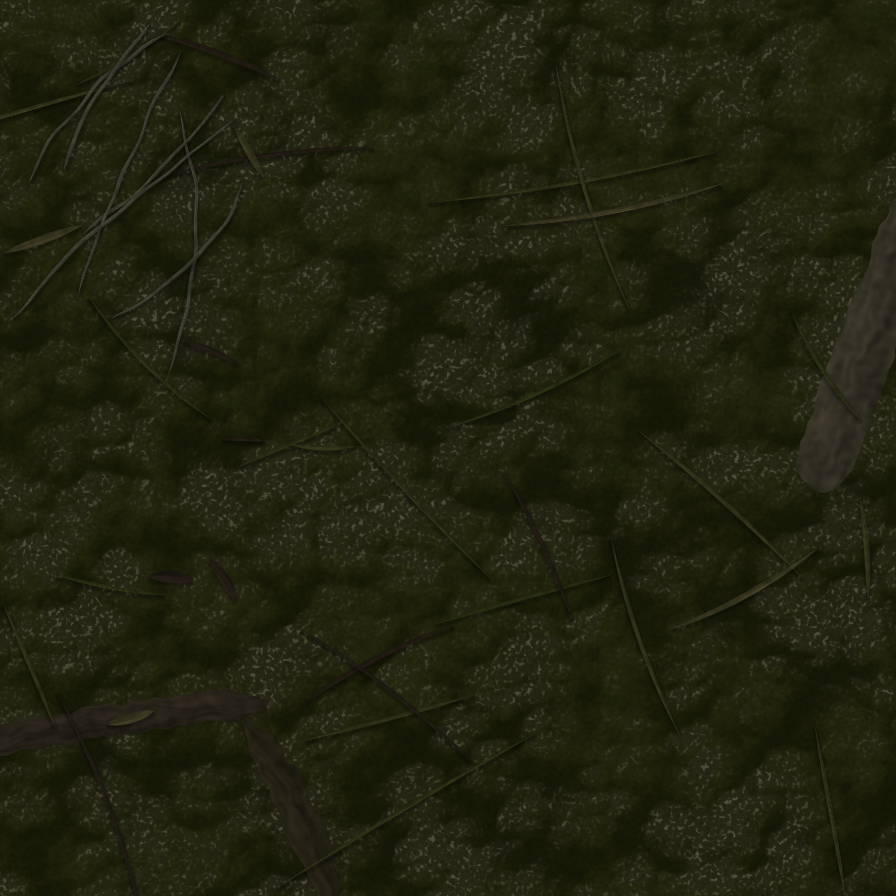
A WebGL 1 fragment shader for this texture:

```glsl
precision highp float;
// Wet, lumpy algae strewn with grass blades, pale threads and old wood.
// Smooth cellular domes are lit as a relief and glazed with fine glints;
// bent, tapering strips with soft shadows are then laid over them in loops.

uniform vec2 u_resolution;

vec2 hash2(vec2 p) {
  vec3 q = fract(p.xyx * vec3(0.1031, 0.1030, 0.0973));
  q += dot(q, q.yzx + 33.33);
  return fract((q.xx + q.yz) * q.zy);
}

float cornerSlope(vec2 cell, vec2 offset) {
  float a = 6.2832 * hash2(cell + 57.0).x;
  return dot(vec2(cos(a), sin(a)), offset);
}

// Gradient noise, roughly -0.7 to 0.7
float noise(vec2 p) {
  vec2 i = floor(p), f = fract(p);
  vec2 u = f * f * f * (f * (f * 6.0 - 15.0) + 10.0);
  vec2 e = vec2(1.0, 0.0);
  return mix(mix(cornerSlope(i, f), cornerSlope(i + e, f - e), u.x),
             mix(cornerSlope(i + e.yx, f - e.yx), cornerSlope(i + 1.0, f - 1.0), u.x), u.y);
}

float fbm(vec2 p) {
  float sum = 0.0, gain = 0.6;
  for (int i = 0; i < 4; i++) {
    sum += gain * noise(p);
    p = mat2(1.6, 1.2, -1.2, 1.6) * p + 7.3;
    gain *= 0.5;
  }
  return sum;
}

// Rounded mounds of uneven size, softly merged at the creases
float domes(vec2 p) {
  vec2 cell = floor(p);
  float sum = 0.0;
  for (int j = -1; j <= 1; j++) {
    for (int i = -1; i <= 1; i++) {
      vec2 id = cell + vec2(float(i), float(j));
      vec2 d = id + 0.1 + 0.8 * hash2(id) - p;
      sum += exp(-14.0 * (dot(d, d) + 0.2 * hash2(id + 19.0).y));
    }
  }
  return log(sum + 0.0001) / 14.0;
}

float relief(vec2 p) {
  p += 0.016 * vec2(noise(p * 11.0), noise(p * 11.0 + 31.0));
  vec2 turned = mat2(0.8, 0.6, -0.6, 0.8) * p;
  return domes(turned * 15.0) + 0.35 * domes(p * 34.0 + 5.0) + 0.05 * noise(p * 60.0);
}

vec3 algae(vec2 p) {
  float e = 0.002;
  float h = relief(p);
  vec2 slope = (vec2(relief(p + vec2(e, 0.0)), relief(p + vec2(0.0, e))) - h) / e;
  float lit = -dot(slope, vec2(-0.5, 0.87)) / 15.0;
  float patches = fbm(p * 4.0 + 3.0);
  float fuzz = fbm(p * 50.0);
  float tone = 0.68 + 0.8 * h + 0.12 * lit + 0.4 * patches + 0.3 * fuzz;
  vec3 color = mix(vec3(0.085, 0.092, 0.026), vec3(0.132, 0.142, 0.045), smoothstep(0.0, 0.6, tone));
  color = mix(color, vec3(0.165, 0.175, 0.085), smoothstep(0.5, 1.0, tone));

  // Grey film and crisp broken glints where the wet mounds face the light
  float wet = smoothstep(-0.1, 0.45, 0.22 * lit + 0.6 * h + 0.3 + 0.8 * fbm(p * 8.0 + 40.0));
  float grain = noise(p * 165.0 + 2.0 * fuzz) + 0.8 * noise(p * 245.0);
  float crease = 1.0 - smoothstep(0.0, 0.07, abs(noise(p * 65.0 + 1.5 * fuzz)));
  color = mix(color, vec3(0.155, 0.152, 0.10), 0.65 * wet);
  color += vec3(0.12, 0.115, 0.115) * wet * smoothstep(0.15, 0.6, grain + 0.15 * crease);
  color += vec3(0.025, 0.025, 0.022) * wet * crease;
  return color * (1.0 + 0.17 * grain);
}

// A bent strip: high taper values give blunt ends
vec3 layStrip(vec3 under, vec2 p, vec2 middle, float angle, float halfLength,
              float width, float bend, float taper, vec3 tint) {
  float c = cos(angle), s = sin(angle), pixel = 1.0 / u_resolution.y;
  vec2 q = mat2(c, -s, s, c) * (p - middle);
  float t = q.x / halfLength;
  float y = q.y - bend * halfLength * (t * t - 0.3);
  float w = width * max(0.0, 1.0 - pow(abs(t), taper));
  float ends = 1.0 - smoothstep(0.96, 1.0, abs(t));
  float shade = 1.0 - smoothstep(0.3 * w, w + 0.005, abs(y + 0.003 * c));
  float body = clamp((w - abs(y)) / pixel + 0.5, 0.0, 1.0);
  float fibre = noise(vec2(q.x * 18.0, y / width * 3.5) + middle * 90.0);
  float rib = 0.15 * smoothstep(-0.6, 0.6, y / width);
  vec3 color = tint * (0.92 + rib + 0.35 * fibre + 0.25 * noise(q * 90.0));
  under *= 1.0 - 0.3 * shade * ends;
  return mix(under, color, body * ends * 0.92);
}

void main() {
  vec2 p = gl_FragCoord.xy / u_resolution.y;
  vec3 color = algae(p);
  vec2 ragged = p + 0.007 * vec2(noise(p * 45.0), noise(p * 45.0 + 9.0));

  // Old wood: a sunken brown stem, a dark stick and a broad pale stalk
  color = layStrip(color, ragged, vec2(0.33, 0.09), 2.0, 0.13, 0.02, 0.1, 3.0, vec3(0.14, 0.125, 0.08));
  color = layStrip(color, ragged, vec2(0.13, 0.195), 0.15, 0.17, 0.017, -0.05, 12.0, vec3(0.15, 0.13, 0.10));
  color = layStrip(color, ragged, vec2(0.97, 0.62), 1.22, 0.18, 0.033, 0.0, 14.0, vec3(0.20, 0.185, 0.145));

  // Scattered blades: green, straw and a few dark brown ones
  for (int i = 0; i < 34; i++) {
    float n = float(i);
    vec2 place = hash2(vec2(n, 3.0)), form = hash2(vec2(n, 11.0)), kind = hash2(vec2(n, 23.0));
    vec3 tint = mix(vec3(0.16, 0.175, 0.07), vec3(0.23, 0.215, 0.135), kind.x);
    tint = mix(tint, vec3(0.125, 0.10, 0.075), step(0.75, kind.y));
    float halfLength = 0.025 + 0.15 * form.y * form.y;
    float width = 0.002 + 0.005 * kind.x * (1.0 - form.y);
    color = layStrip(color, p, place, 1.4 + 2.4 * form.x, halfLength, width, 0.2 * (kind.y - 0.5), 2.5, tint);
  }

  // A loose tangle of pale threads near the upper left
  for (int i = 0; i < 7; i++) {
    vec2 r = hash2(vec2(float(i), 71.0)), k = hash2(vec2(float(i), 83.0));
    vec2 wavy = p + 0.008 * vec2(noise(p * 16.0 + r * 9.0), noise(p * 16.0 + k * 9.0));
    color = layStrip(color, wavy, vec2(0.08, 0.68) + vec2(0.14, 0.24) * r, 0.7 + 1.2 * k.x,
                     0.06 + 0.12 * k.y, 0.0019, 0.4 * (r.x - 0.5), 8.0, vec3(0.24, 0.235, 0.19));
  }
  gl_FragColor = vec4(color, 1.0);
}
```
